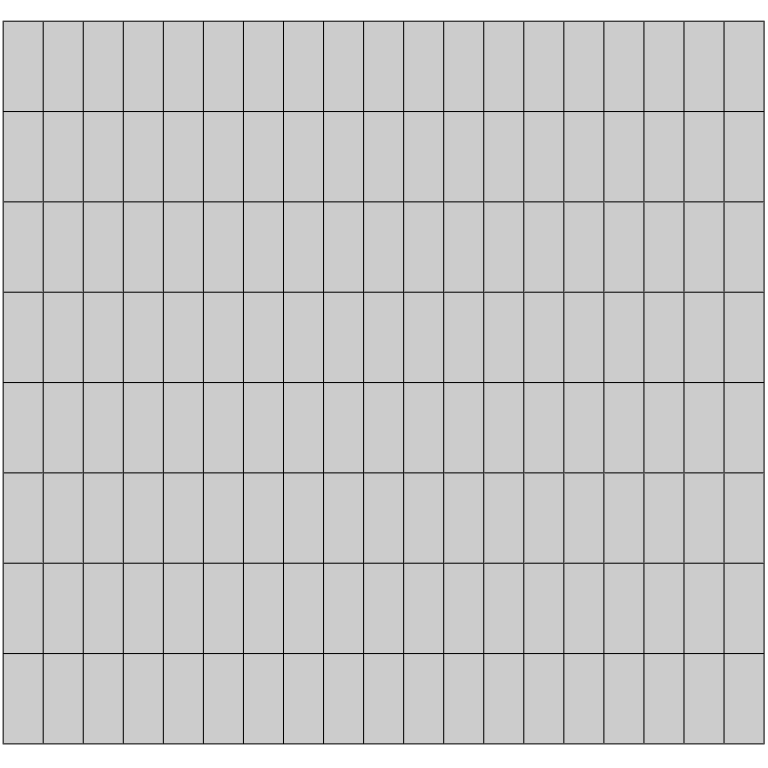
Give the GLSL for this pattern, as a three.js fragment shader.

```glsl
varying vec2 vUv;

const vec2 CELLS = vec2(19.0, 8.0);
const vec2 GRID_MIN = vec2(0.0041, 0.0314);
const vec2 GRID_MAX = vec2(0.9949, 0.9724);
const float LINE_WIDTH = 0.00134;
const vec3 PAPER_COLOR = vec3(1.0);
const vec3 CELL_COLOR = vec3(0.8);
const vec3 LINE_COLOR = vec3(0.0);

// Share of a pixel, per axis, that lies between two edges
vec2 spanCoverage(vec2 p, vec2 low, vec2 high, vec2 pixel) {
  vec2 overlap = min(p + 0.5 * pixel, high) - max(p - 0.5 * pixel, low);
  return clamp(overlap / pixel, 0.0, 1.0);
}

float boxCoverage(vec2 p, vec2 low, vec2 high, vec2 pixel) {
  vec2 span = spanCoverage(p, low, high, pixel);
  return span.x * span.y;
}

// Vertical and horizontal rules, including the outer border
float gridCoverage(vec2 p, vec2 pixel) {
  vec2 pitch = (GRID_MAX - GRID_MIN) / CELLS;
  vec2 index = clamp(floor((p - GRID_MIN) / pitch + 0.5), vec2(0.0), CELLS);
  vec2 center = GRID_MIN + index * pitch;
  vec2 halfLine = vec2(0.5 * LINE_WIDTH);
  vec2 rules = spanCoverage(p, center - halfLine, center + halfLine, pixel);
  float bounds = boxCoverage(p, GRID_MIN - halfLine, GRID_MAX + halfLine, pixel);
  return min(max(rules.x, rules.y), bounds);
}

void main() {
  vec2 pixel = max(fwidth(vUv), vec2(0.00001));

  // Filled panel on paper, then the rules on top
  float panel = boxCoverage(vUv, GRID_MIN, GRID_MAX, pixel);
  vec3 color = mix(PAPER_COLOR, CELL_COLOR, panel);
  color = mix(color, LINE_COLOR, gridCoverage(vUv, pixel));

  gl_FragColor = vec4(color, 1.0);
}
```
